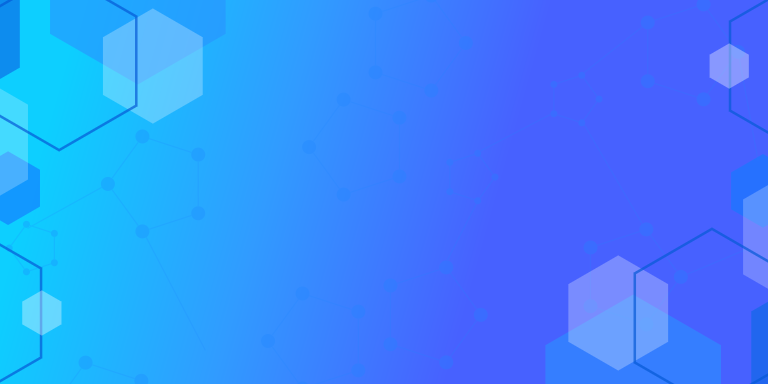
A Shadertoy shader for this background:

```glsl
#define HEIGHT 100.0
#define SLANT 0.28
#define FADE_START 22.0
#define FADE_LENGTH 122.0
#define OUTLINE 0.33
#define THREAD 0.16
#define DOT_RATIO 0.14
#define DOT_ALPHA 0.3
#define THREAD_ALPHA 0.2
#define TURN_SUM vec2(200.8, 101.3)

const float PI = 3.14159;
const vec3 CYAN = vec3(0.05, 0.81, 1.0);
const vec3 SKY = vec3(0.19, 0.61, 1.0);
const vec3 VIOLET = vec3(0.28, 0.38, 1.0);
const vec3 AZURE = vec3(0.16, 0.57, 1.0);
const vec3 COBALT = vec3(0.05, 0.41, 0.90);
const vec3 ROYAL = vec3(0.08, 0.48, 1.0);
const vec3 NAVY = vec3(0.02, 0.35, 0.84);
const vec3 MOLECULE = vec3(0.11, 0.52, 1.0);

// Pentagon rings: centre, radius, facing (+1 right, -1 left)
const vec4 RINGS[11] = vec4[11](
    vec4(41.1, 52.1, 13.0, -1.0), vec4(179.2, 86.5, 13.0, 1.0),
    vec4(112.2, 18.0, 13.0, 1.0), vec4(164.3, 27.9, 13.0, 1.0),
    vec4(26.3, -6.8, 13.0, -1.0), vec4(108.3, 88.8, 13.0, 1.0),
    vec4(93.5, 61.7, 13.0, -1.0), vec4(82.8, 11.2, 13.0, -1.0),
    vec4(122.4, 53.9, 6.5, 1.0), vec4(149.5, 74.2, 6.5, 1.0),
    vec4(8.9, 35.4, 6.5, -1.0));

// Threads between rings: start, end
const vec4 LINKS[8] = vec4[8](
    vec4(151.0, 80.2, 168.5, 94.0), vec4(144.5, 70.8, 124.2, 60.2),
    vec4(151.6, 68.5, 168.0, 40.4), vec4(124.7, 48.2, 115.6, 30.5),
    vec4(28.1, 52.1, 7.3, 40.6), vec4(37.5, 39.3, 53.4, 8.9),
    vec4(192.2, 86.5, 197.4, 58.3), vec4(177.3, 27.9, 194.0, 34.9));

float cover(float d) {
    return clamp(0.5 - d * iResolution.y / HEIGHT, 0.0, 1.0);
}

float hexagon(vec2 p, float radius) {
    p = abs(p);
    return max(p.x, dot(p, vec2(0.5, 0.866))) - 0.866 * radius;
}

float segment(vec2 p, vec2 a, vec2 b) {
    vec2 along = b - a;
    p -= a;
    return length(p - along * clamp(dot(p, along) / dot(along, along), 0.0, 1.0));
}

// x: distance to the nearest corner, y: distance to the nearest side
vec2 pentagon(vec2 p, float radius) {
    float angle = abs(mod(atan(p.y, p.x) + PI / 5.0, PI * 0.4) - PI / 5.0);
    vec2 folded = length(p) * vec2(cos(angle), sin(angle));
    vec2 normal = vec2(cos(PI / 5.0), sin(PI / 5.0));
    return vec2(length(folded - vec2(radius, 0.0)),
                abs(dot(folded, normal) - radius * normal.x));
}

void fillHex(inout vec3 color, vec2 p, float radius, vec3 tint, float alpha) {
    color = mix(color, tint, alpha * cover(hexagon(p, radius)));
}

void strokeHex(inout vec3 color, vec2 p, float radius) {
    color = mix(color, NAVY, 0.7 * cover(abs(hexagon(p, radius)) - OUTLINE));
}

void drawMolecules(inout vec3 color, vec2 p) {
    float dots = 0.0, threads = 0.0;
    for (int i = 0; i < RINGS.length(); i++) {
        vec4 ring = RINGS[i];
        vec2 d = pentagon((p - ring.xy) * vec2(ring.w, 1.0), ring.z);
        dots = max(dots, cover(d.x - ring.z * DOT_RATIO));
        threads = max(threads, cover(d.y - THREAD));
    }
    for (int i = 0; i < LINKS.length(); i++) {
        threads = max(threads, cover(segment(p, LINKS[i].xy, LINKS[i].zw) - THREAD));
    }
    color = mix(color, MOLECULE, max(dots * DOT_ALPHA, threads * THREAD_ALPHA));
}

void drawHexagons(inout vec3 color, vec2 p) {
    fillHex(color, p - vec2(35.9, 104.4), 26.4, AZURE, 0.6);
    fillHex(color, p - vec2(-17.7, 95.6), 26.4, COBALT, 0.65);
    fillHex(color, p - vec2(2.1, 51.0), 9.6, ROYAL, 0.65);
    fillHex(color, p - vec2(-9.6, 63.0), 19.5, vec3(1.0), 0.23);
    fillHex(color, p - vec2(39.8, 82.8), 15.0, vec3(1.0), 0.27);
    strokeHex(color, p - vec2(15.4, 84.1), 23.2);
    strokeHex(color, p - vec2(-9.4, 18.5), 23.2);
    fillHex(color, p - vec2(10.9, 18.5), 5.9, vec3(1.0), 0.35);
}

void mainImage(out vec4 fragColor, in vec2 fragCoord) {
    vec2 p = fragCoord / iResolution.y * HEIGHT;

    // Slanted gradient
    float t = clamp((p.x + SLANT * (HEIGHT - p.y) - FADE_START) / FADE_LENGTH, 0.0, 1.0);
    vec3 color = t < 0.5 ? mix(CYAN, SKY, t * 2.0) : mix(SKY, VIOLET, t * 2.0 - 1.0);

    drawMolecules(color, p);

    // The same cluster in both corners, the second by a half turn
    drawHexagons(color, p);
    drawHexagons(color, TURN_SUM - p);

    fragColor = vec4(color, 1.0);
}
```
